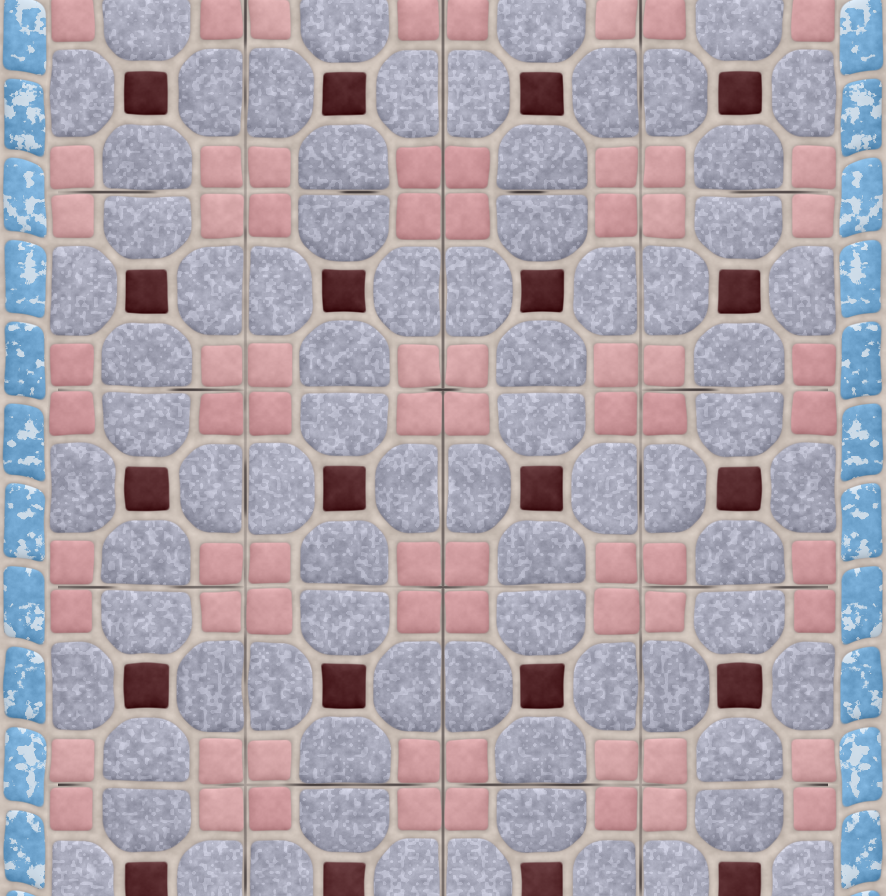
Write a Shadertoy shader that draws this pattern.

```glsl
// Glazed mosaic: clipped grey tiles, pink and maroon squares, speckled blue side borders.

// Lengths are in half cells; the canvas is VIEW_HEIGHT half cells tall.
const float VIEW_HEIGHT = 9.07;
const float TOP_OFFSET = 0.055;
const float PANEL_EDGE = 4.0;        // half the panel width: two cells each side
const float MAROON_HALF = 0.215;
const vec2 PINK_BOX = vec2(0.755, 0.215);   // centre, half size
const vec2 GREY_BOX = vec2(0.64, 0.325);    // centre, half depth
const float GREY_HALF_WIDTH = 0.45;
const float CLIP_GAP = 0.075;
const float ROUNDING = 0.09;
const float BORDER_CENTRE = 4.235;
const float BORDER_HALF = 0.205;
const float BORDER_PITCH = 0.823;
const float BORDER_GAP = 0.045;
const float WOBBLE = 0.035;
const float BEVEL = 0.055;

const vec3 GREY = vec3(0.64, 0.645, 0.71);
const vec3 PINK = vec3(0.82, 0.625, 0.635);
const vec3 MAROON = vec3(0.34, 0.17, 0.18);
const vec3 BLUE = vec3(0.46, 0.66, 0.82);
const vec3 SPECKLE = vec3(0.86, 0.89, 0.92);
const vec3 GROUT = vec3(0.81, 0.765, 0.73);
const vec3 SHADOW = vec3(0.50, 0.45, 0.44);
const vec3 DIRT = vec3(0.27, 0.24, 0.24);

const int KIND_GREY = 0;
const int KIND_PINK = 1;
const int KIND_MAROON = 2;
const int KIND_BLUE = 3;

struct Tile { float dist; int kind; vec2 id; };

float hash(vec2 p) {
    return fract(sin(dot(p, vec2(127.1, 311.7))) * 43758.5453);
}

float noise(vec2 p) {
    vec2 i = floor(p), f = fract(p);
    f = f * f * (3.0 - 2.0 * f);
    return mix(mix(hash(i), hash(i + vec2(1, 0)), f.x),
               mix(hash(i + vec2(0, 1)), hash(i + vec2(1, 1)), f.x), f.y);
}

float fbm(vec2 p) {
    float sum = 0.0, amp = 0.5;
    for (int i = 0; i < 4; i++) {
        sum += amp * noise(p);
        p = p * 2.03 + 17.3;
        amp *= 0.5;
    }
    return sum / 0.9375;
}

// Maximum with a rounded corner
float smax(float a, float b, float k) {
    float h = max(k - abs(a - b), 0.0) / k;
    return max(a, b) + h * h * k * 0.25;
}

Tile borderTile(vec2 p) {
    float x = p.x - BORDER_CENTRE;
    float y = p.y + 0.012 + 0.2 * x - 0.7 * x * x;
    float row = floor(y / BORDER_PITCH);
    float dy = abs(y - (row + 0.5) * BORDER_PITCH) - 0.5 * BORDER_PITCH + BORDER_GAP;
    return Tile(smax(abs(x) - BORDER_HALF, dy, ROUNDING), KIND_BLUE, vec2(99.0, row));
}

Tile panelTile(vec2 p) {
    vec2 cell = floor(p * 0.5);
    vec2 l = p - 2.0 * cell - 1.0;
    vec2 a = abs(l);
    vec2 q = a.x > a.y ? a : a.yx;   // fold the cell to one eighth
    vec2 b = abs(q - PINK_BOX.x) - PINK_BOX.y;
    float maroon = smax(q.x, q.y, 0.04) - MAROON_HALF;
    float pink = smax(b.x, b.y, 0.06);
    float grey = smax(abs(q.x - GREY_BOX.x) - GREY_BOX.y, q.y - GREY_HALF_WIDTH, ROUNDING);
    grey = smax(grey, (q.y - q.x + CLIP_GAP) * 0.7071, ROUNDING);

    vec2 side = a.x > a.y ? vec2(sign(l.x), 0) : vec2(0, sign(l.y));
    Tile t = Tile(grey, KIND_GREY, 3.0 * cell + side);
    if (pink < t.dist) t = Tile(pink, KIND_PINK, 3.0 * cell + sign(l));
    if (maroon < t.dist) t = Tile(maroon, KIND_MAROON, 3.0 * cell);
    t.dist += 0.02 * (hash(t.id + 4.7) - 0.5);
    return t;
}

Tile mosaic(vec2 p) {
    p += WOBBLE * (vec2(noise(p * 3.0), noise(p * 3.0 + 41.0)) - 0.5);
    if (p.x > PANEL_EDGE) return borderTile(p);
    return panelTile(p);
}

vec3 glaze(Tile t, vec2 p) {
    float tone = hash(t.id) - 0.5;
    float grain = fbm(p * 15.0 + t.id * 3.1);
    if (t.kind == KIND_GREY)
        return GREY + 0.05 * tone + 0.22 * (grain - 0.5)
             + 0.09 * smoothstep(0.56, 0.72, noise(p * 27.0));
    if (t.kind == KIND_PINK)
        return PINK + vec3(0.04, 0.07, 0.06) * tone + 0.08 * (grain - 0.5);
    if (t.kind == KIND_MAROON)
        return MAROON + 0.05 * tone + 0.08 * (grain - 0.5);
    float flecks = smoothstep(0.57, 0.66, fbm(p * 11.0 + t.id));
    return mix(BLUE + 0.06 * tone + 0.15 * (grain - 0.5), SPECKLE, 0.85 * flecks);
}

void mainImage(out vec4 fragColor, in vec2 fragCoord) {
    float unit = VIEW_HEIGHT / iResolution.y;
    vec2 p = vec2(abs(fragCoord.x - 0.5 * iResolution.x), iResolution.y - fragCoord.y) * unit;
    p.y += TOP_OFFSET;
    Tile t = mosaic(p);

    // Bevel lit from above
    const float e = 0.02;
    vec2 slope = vec2(mosaic(p + vec2(e, 0)).dist, mosaic(p + vec2(0, e)).dist) - t.dist;
    float light = clamp(-dot(slope / e, vec2(0.35, 0.9)), -1.0, 1.0);
    float edge = exp(min(t.dist, 0.0) / BEVEL);
    vec3 tile = glaze(t, p) + edge * (0.13 * light - 0.035);

    // Grout, shaded beside the tiles
    vec3 grout = GROUT + 0.16 * (fbm(p * 9.0) - 0.5);
    grout = mix(grout, SHADOW, 0.45 * exp(-max(t.dist, 0.0) / 0.018));

    // Dirty sheet seams with a few open gaps
    vec2 seam = abs(p - 2.0 * round(p * 0.5));
    float crack = noise(p * vec2(2.3, 2.9) + 8.0);
    float dirt = smoothstep(0.024, 0.004, seam.x) * (p.x < 1.0 ? 0.65 : 0.3 + 0.6 * smoothstep(0.6, 0.85, crack));
    dirt = max(dirt, smoothstep(0.022, 0.004, seam.y) * smoothstep(0.5, 0.85, crack));
    grout = mix(grout, DIRT, dirt * step(p.x, PANEL_EDGE - 0.1));

    vec3 color = mix(grout, tile, smoothstep(unit, -unit, t.dist));
    fragColor = vec4(clamp(color, 0.0, 1.0), 1.0);
}
```
